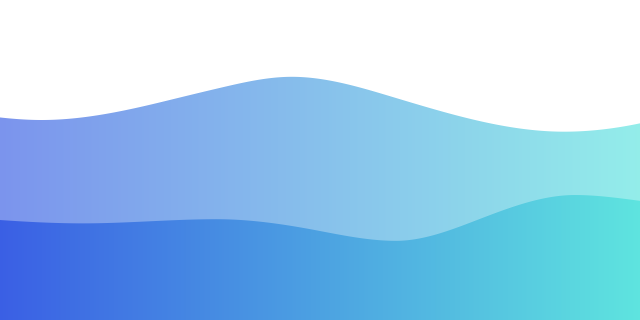
This background is drawn by a Shadertoy shader. Its source:

```glsl
// Two layered waves on white: a pale translucent one behind a solid one.
// Each crest is a smooth cubic curve through a few knots, and both layers
// share one horizontal blue-to-turquoise gradient.

const int KNOTS = 8;
const vec3 WHITE = vec3(1.0);
const vec3 BLUE = vec3(0.228, 0.372, 0.894);
const vec3 TURQUOISE = vec3(0.368, 0.894, 0.874);
const float BACK_OPACITY = 0.67;

// Each knot holds: position across, height, slope (canvas spans 0 to 1).
const vec3 BACK_CREST[KNOTS] = vec3[KNOTS](
    vec3(0.0, 0.633, -0.22), vec3(0.065, 0.625, 0.0),
    vec3(0.26, 0.685, 0.49), vec3(0.358, 0.732, 0.46),
    vec3(0.456, 0.76, 0.0), vec3(0.625, 0.69, -0.6),
    vec3(0.8815, 0.5885, 0.0), vec3(1.0, 0.6146, 0.42));

const vec3 FRONT_CREST[KNOTS] = vec3[KNOTS](
    vec3(0.0, 0.3125, -0.14), vec3(0.13, 0.302, 0.0),
    vec3(0.3385, 0.315, 0.0), vec3(0.495, 0.28, -0.38),
    vec3(0.6185, 0.2474, 0.0), vec3(0.7487, 0.315, 0.77),
    vec3(0.8984, 0.3906, 0.0), vec3(1.0, 0.3724, -0.26));

// Cubic Hermite curve between two knots.
float hermite(float x, vec3 a, vec3 b) {
    float span = b.x - a.x;
    float t = clamp((x - a.x) / span, 0.0, 1.0);
    float s = 1.0 - t;
    float bend = span * t * s * (a.z * s - b.z * t);
    return mix(a.y, b.y, t * t * (3.0 - 2.0 * t)) + bend;
}

// Height of a crest at x, using the last segment that starts before x.
float crestHeight(float x, vec3 knots[KNOTS]) {
    float height = knots[0].y;
    for (int i = 0; i < KNOTS - 1; i++) {
        if (x >= knots[i].x) height = hermite(x, knots[i], knots[i + 1]);
    }
    return height;
}

// Coverage below a crest, softened over one pixel.
float below(float y, float height, float pixel) {
    return clamp(0.5 + (height - y) / pixel, 0.0, 1.0);
}

void mainImage(out vec4 fragColor, in vec2 fragCoord) {
    vec2 uv = fragCoord / iResolution.xy;
    float pixel = 1.0 / iResolution.y;

    vec3 water = mix(BLUE, TURQUOISE, uv.x);
    float back = below(uv.y, crestHeight(uv.x, BACK_CREST), pixel);
    float front = below(uv.y, crestHeight(uv.x, FRONT_CREST), pixel);

    // Layers from back to front
    vec3 color = mix(WHITE, water, back * BACK_OPACITY);
    color = mix(color, water, front);
    fragColor = vec4(color, 1.0);
}
```
